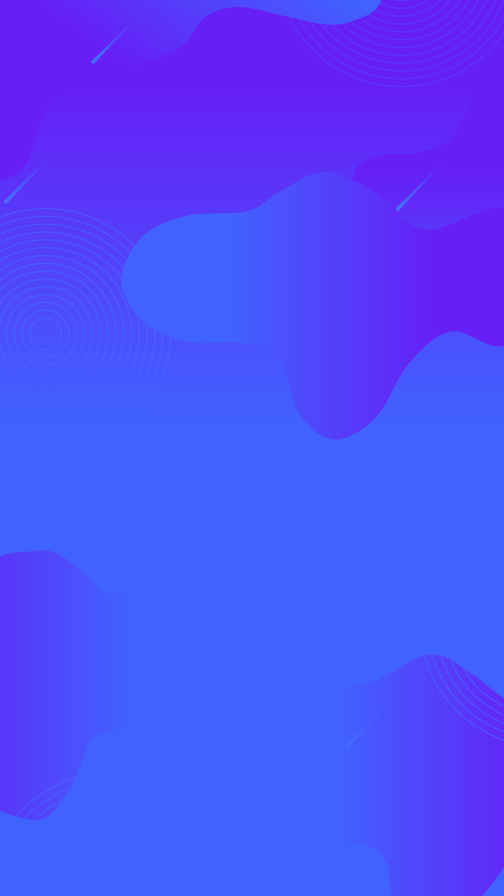
Reproduce this background procedurally as a Shadertoy shader.

```glsl
const vec3 BLUE = vec3(0.25, 0.39, 1.0);
const vec3 PURPLE = vec3(0.40, 0.125, 0.965);
const vec3 GLINT = vec3(0.26, 0.44, 1.0);
const vec2 GRID = vec2(432.0, 768.0);   // layout units across the canvas
const float RING_GAP = 6.7;
const float RING_MIN = 10.0;
const float RING_MAX = 109.0;
const float RING_HALF_WIDTH = 0.45;
const vec2 STREAK = vec2(39.0, -40.0);
const float STREAK_HALF_WIDTH = 1.6;
const int CURVE_STEPS = 8;

float coverage(float dist, float px) {
    return clamp(0.5 - dist / px, 0.0, 1.0);
}

vec2 catmullRom(vec2 a, vec2 b, vec2 c, vec2 d, float t) {
    return b + 0.5 * t * (c - a + t * (2.0 * a - 5.0 * b + 4.0 * c - d
             + t * (3.0 * (b - c) + d - a)));
}

// Adds one curve span: x keeps the squared distance, y the inside/outside sign
void addSpan(vec2 p, vec2 a, vec2 b, vec2 c, vec2 d, inout vec2 state) {
    vec2 start = b;
    for (int i = 1; i <= CURVE_STEPS; i++) {
        vec2 end = catmullRom(a, b, c, d, float(i) / float(CURVE_STEPS));
        vec2 edge = end - start, rel = p - start;
        vec2 gap = rel - edge * clamp(dot(rel, edge) / dot(edge, edge), 0.0, 1.0);
        state.x = min(state.x, dot(gap, gap));
        if ((start.y > p.y) != (end.y > p.y) &&
            rel.x < edge.x * rel.y / edge.y) state.y = -state.y;
        start = end;
    }
}

// Signed distance to a closed smooth outline
float blob(vec2 p, vec2 k[10]) {
    vec2 state = vec2(1e9, 1.0);
    for (int i = 0; i < 10; i++)
        addSpan(p, k[i], k[(i + 1) % 10], k[(i + 2) % 10], k[(i + 3) % 10], state);
    return state.y * sqrt(state.x);
}

float blob(vec2 p, vec2 k[20]) {
    vec2 state = vec2(1e9, 1.0);
    for (int i = 0; i < 20; i++)
        addSpan(p, k[i], k[(i + 1) % 20], k[(i + 2) % 20], k[(i + 3) % 20], state);
    return state.y * sqrt(state.x);
}

float rings(vec2 p, vec2 center, float px) {
    float r = length(p - center);
    float dist = abs(r - RING_GAP * round(r / RING_GAP));
    return coverage(dist - RING_HALF_WIDTH, px) * step(RING_MIN, r) * step(r, RING_MAX);
}

// Tapered line that fades towards its tip
float streak(vec2 p, vec2 base, float px) {
    vec2 rel = p - base;
    float t = clamp(dot(rel, STREAK) / dot(STREAK, STREAK), 0.0, 1.0);
    float dist = length(rel - STREAK * t) - STREAK_HALF_WIDTH * (1.0 - 0.8 * t);
    return coverage(dist, px) * (1.0 - t);
}

float ramp(float from, float to, float x) {
    return clamp((x - from) / (to - from), 0.0, 1.0);
}

void mainImage(out vec4 fragColor, in vec2 fragCoord) {
    vec2 uv = fragCoord / iResolution.xy;
    vec2 p = vec2(uv.x, 1.0 - uv.y) * GRID;   // y runs downwards
    float px = GRID.y / iResolution.y;

    // Backdrop
    vec3 backdrop = mix(PURPLE, BLUE, ramp(75.0, 370.0, p.y));
    vec3 col = backdrop;

    // Purple side waves
    float leftWave = blob(p, vec2[10](vec2(-20, 158), vec2(0, 155), vec2(18, 146),
        vec2(29, 125), vec2(35, 103), vec2(50, 84), vec2(80, 70), vec2(60, 20),
        vec2(-40, 20), vec2(-50, 100)));
    col = mix(col, PURPLE, coverage(leftWave, px));
    float rightWave = blob(p, vec2[10](vec2(403, 70), vec2(400, 95), vec2(385, 120),
        vec2(358, 131), vec2(325, 134), vec2(303, 150), vec2(310, 210), vec2(420, 240),
        vec2(480, 150), vec2(440, 60)));
    vec3 rightFill = mix(PURPLE, backdrop, ramp(145.0, 205.0, p.y));
    col = mix(col, rightFill, coverage(rightWave, px));

    // Top wave and the ring sets behind the central shape
    col = mix(col, GLINT, 0.3 * rings(p, vec2(344, -33), px));
    float topWave = blob(p, vec2[10](vec2(327, 0), vec2(305, 17), vec2(280, 21),
        vec2(245, 14), vec2(205, 6), vec2(175, 15), vec2(148, 44), vec2(60, 60),
        vec2(0, -60), vec2(340, -60)));
    vec3 topFill = mix(PURPLE, BLUE, ramp(30.0, 310.0, p.x - 1.4 * p.y));
    col = mix(col, topFill, coverage(topWave, px));
    col = mix(col, GLINT, 0.6 * rings(p, vec2(39, 286), px) * ramp(370.0, 290.0, p.y));

    // Central shape
    float center = blob(p, vec2[20](vec2(104, 240), vec2(122, 203), vec2(160, 185),
        vec2(212, 181), vec2(240, 164), vec2(278, 147), vec2(318, 163), vec2(364, 197),
        vec2(440, 178), vec2(520, 230), vec2(440, 295), vec2(387, 284), vec2(350, 312),
        vec2(322, 358), vec2(286, 377), vec2(256, 354), vec2(239, 306), vec2(205, 294),
        vec2(162, 293), vec2(123, 276)));
    col = mix(col, mix(BLUE, PURPLE, ramp(195.0, 370.0, p.x)), coverage(center, px));

    // Lower shapes, with rings clipped to them
    float lowLeft = coverage(blob(p, vec2[10](vec2(-20, 500), vec2(32, 472), vec2(64, 484),
        vec2(88, 507), vec2(120, 518), vec2(115, 618), vec2(80, 632), vec2(60, 676),
        vec2(28, 703), vec2(-30, 660))), px);
    col = mix(col, mix(PURPLE, BLUE, ramp(-55.0, 112.0, p.x)), lowLeft);
    float lowRight = coverage(blob(p, vec2[10](vec2(285, 602), vec2(322, 584), vec2(368, 561),
        vec2(402, 576), vec2(440, 608), vec2(470, 660), vec2(415, 766), vec2(345, 800),
        vec2(328, 733), vec2(280, 708))), px);
    col = mix(col, mix(BLUE, PURPLE, ramp(287.0, 455.0, p.x)), lowRight);
    float lowRings = lowLeft * rings(p, vec2(95, 770), px)
                   + lowRight * rings(p, vec2(467, 533), px);
    col = mix(col, GLINT, 0.6 * lowRings);

    // Streaks
    float glints = streak(p, vec2(80, 53), px) + streak(p, vec2(5, 173), px)
                 + streak(p, vec2(341, 179), px) + 0.6 * streak(p, vec2(298, 639), px);
    col = mix(col, GLINT, min(glints, 1.0));

    fragColor = vec4(col, 1.0);
}
```
